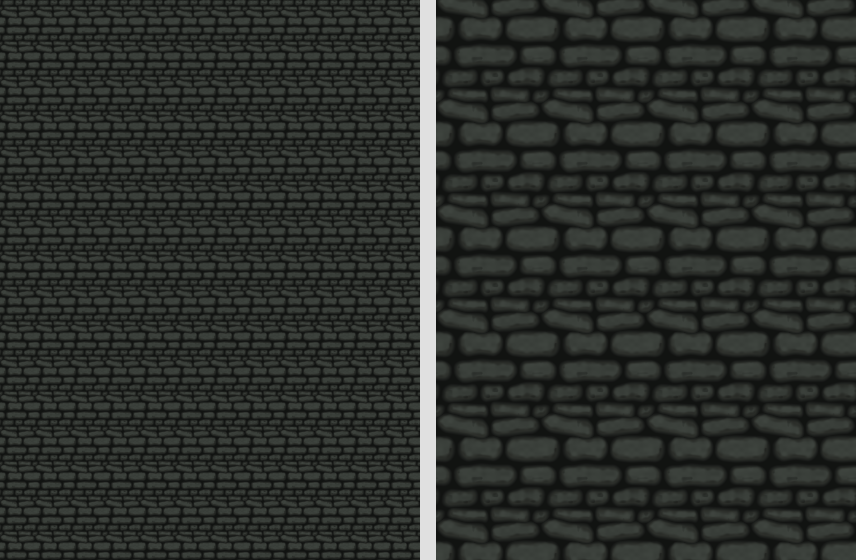
Left: the whole. Right: its middle third, enlarged.
Write a WebGL 2 fragment shader that draws this texture.

```glsl
#version 300 es
precision highp float;
// Dark cobblestone wall: a square tile of five uneven courses, repeated 12 by 16.
// Each stone is a rounded box, slanted and warped by noise that wraps on the tile,
// then shaded from black grout through a soft rim to a mottled crown.
uniform vec2 u_resolution;
out vec4 fragColor;

const vec2 REPEATS = vec2(12.0, 16.0);
const int COURSES = 5;
const int STONES = 3;

// Per course: centre height, half height, irregularity
const vec3 COURSE[COURSES] = vec3[](
    vec3(0.139, 0.100, 0.15), vec3(0.389, 0.112, 0.15),
    vec3(0.603, 0.092, 1.00), vec3(0.762, 0.062, 0.60),
    vec3(0.928, 0.084, 0.50));
// Per course: joint positions; a joint one tile past the first closes the course
const vec3 JOINTS[COURSES] = vec3[](
    vec3(0.155, 0.78, 1.155), vec3(0.20, 0.645, 1.20),
    vec3(0.00, 0.51, 1.00), vec3(0.10, 0.51, 0.92),
    vec3(0.05, 0.40, 0.67));

const vec3 GROUT = vec3(0.068, 0.073, 0.068);
const vec3 RIM   = vec3(0.120, 0.130, 0.120);
const vec3 BODY  = vec3(0.170, 0.180, 0.163);
const vec3 CROWN = vec3(0.228, 0.248, 0.228);

float hash(vec2 p) {
    vec3 q = fract(p.xyx * vec3(0.1031, 0.1030, 0.0973));
    q += dot(q, q.yzx + 33.33);
    return fract((q.x + q.y) * q.z);
}

// Value noise that repeats after one tile of the given number of cells
float wrapNoise(vec2 tile, vec2 cells, float seed) {
    vec2 p = tile * cells;
    vec2 i = floor(p);
    vec2 f = fract(p);
    f = f * f * (3.0 - 2.0 * f);
    vec2 a = mod(i, cells);
    vec2 b = mod(i + 1.0, cells);
    float low  = mix(hash(a + seed), hash(vec2(b.x, a.y) + seed), f.x);
    float high = mix(hash(vec2(a.x, b.y) + seed), hash(b + seed), f.x);
    return mix(low, high, f.y);
}

float roundedBox(vec2 p, vec2 halfSize, float radius) {
    vec2 q = abs(p) - halfSize + radius;
    return length(max(q, 0.0)) + min(max(q.x, q.y), 0.0) - radius;
}

// Nearest stone: signed distance, height within the stone, random value
vec3 nearestStone(vec2 p) {
    vec3 best = vec3(1.0, 0.0, 0.0);
    for (int r = 0; r < COURSES; r++) {
        vec3 course = COURSE[r];
        for (int s = 0; s < STONES; s++) {
            float left = JOINTS[r][s];
            float right = s < STONES - 1 ? JOINTS[r][s + 1] : JOINTS[r].x + 1.0;
            if (right - left < 0.01) continue;
            float seed = hash(vec2(float(r) + 3.0, float(s) + 7.0));
            vec2 halfSize = vec2(0.5 * (right - left) - 0.013, course.y);
            vec2 d = fract(p - vec2(0.5 * (left + right), course.x) + 0.5) - 0.5;
            d.y += (seed - 0.5) * 0.35 * course.z * d.x;
            float dist = roundedBox(d, halfSize, 0.88 * min(halfSize.x, halfSize.y));
            if (dist < best.x) best = vec3(dist, d.y / halfSize.y, seed);
        }
    }
    return best;
}

vec3 shadeStone(vec3 stone, vec2 tile, float pixel) {
    float depth = -stone.x;
    float mottle = wrapNoise(tile, vec2(9.0, 13.0), 11.0) - 0.5;
    float grain = wrapNoise(tile, vec2(22.0, 26.0), 37.0) - 0.5;
    float pits = smoothstep(0.80, 0.95, wrapNoise(tile, vec2(14.0, 18.0), 71.0));

    // Soft edge, rounded flank, then a crown lit from above
    vec3 color = mix(GROUT, RIM, smoothstep(-0.008 - pixel * 0.5, 0.015, depth));
    color = mix(color, BODY, smoothstep(0.006, 0.032, depth));
    float light = depth + 0.014 * stone.y + 0.030 * mottle + 0.018 * grain;
    color = mix(color, CROWN, smoothstep(0.022, 0.062, light));

    float face = smoothstep(0.01, 0.04, depth);
    float wear = 0.08 * (stone.z - 0.5) + 0.12 * grain - 0.22 * pits;
    return color * (1.0 + face * wear);
}

void main() {
    vec2 tile = gl_FragCoord.xy / u_resolution * REPEATS;
    float pixel = REPEATS.y / u_resolution.y;

    // Lumpy outlines
    vec2 warp = vec2(wrapNoise(tile, vec2(7.0), 5.0), wrapNoise(tile, vec2(7.0), 19.0));
    vec3 stone = nearestStone(tile + 0.034 * (warp - 0.5));

    fragColor = vec4(shadeStone(stone, tile, pixel), 1.0);
}
```
